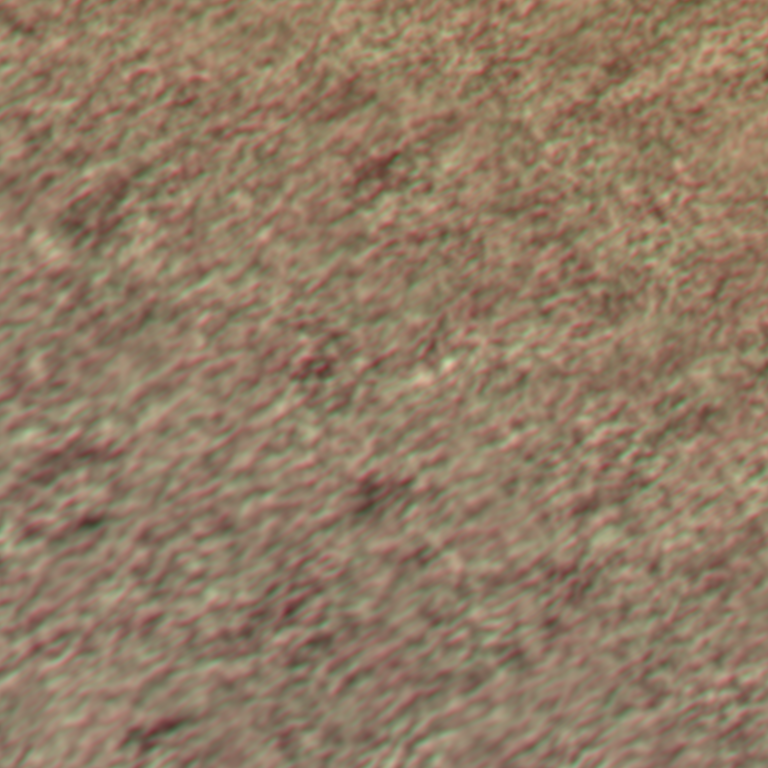
A WebGL 2 fragment shader for this texture:

```glsl
#version 300 es
precision highp float;
// Soft, slightly blurred sandy ground: stretched gradient noise forms slanted
// grains, finer towards the upper right, with broad dark hollows. Each colour
// channel reads the relief at a small offset, giving red and green fringes.
uniform vec2 u_resolution;
out vec4 fragColor;

// Integer hash of a lattice cell to a unit gradient
vec2 gradientAt(vec2 cell) {
    uvec2 u = uvec2(ivec2(cell));
    uint h = u.x * 73856093u ^ u.y * 19349663u;
    h = (h ^ (h >> 15u)) * 739982445u;
    h = (h ^ (h >> 12u)) * 695872825u;
    h ^= h >> 15u;
    float angle = float(h & 65535u) / 65536.0 * 6.28319;
    return vec2(cos(angle), sin(angle));
}

float gradientNoise(vec2 p) {
    vec2 cell = floor(p);
    vec2 f = p - cell;
    vec2 t = f * f * f * (f * (f * 6.0 - 15.0) + 10.0);
    vec2 e = vec2(0.0, 1.0);
    float a = dot(gradientAt(cell), f);
    float b = dot(gradientAt(cell + e.yx), f - e.yx);
    float c = dot(gradientAt(cell + e.xy), f - e.xy);
    float d = dot(gradientAt(cell + e.yy), f - e.yy);
    return mix(mix(a, b, t.x), mix(c, d, t.x), t.y);
}

vec2 rotateTo(vec2 p, float angle) {
    float c = cos(angle), s = sin(angle);
    return mat2(c, -s, s, c) * p;
}

// Brightness of the ground around zero
float relief(vec2 p) {
    // Gentle bending of the streaks
    vec2 bent = p + 0.012 * vec2(gradientNoise(p * 6.0), gradientNoise(p * 6.0 + 31.7));
    vec2 q = rotateTo(bent, 0.58);

    // Long grains at lower left, short fine ones at upper right
    float coarse = gradientNoise(q * vec2(32.0, 72.0))
                 + 0.55 * gradientNoise(q * vec2(56.0, 122.0) + 17.3);
    float fine = gradientNoise(q * vec2(56.0, 90.0) + 43.1)
               + 0.50 * gradientNoise(q * vec2(94.0, 146.0) + 71.9);
    float fineness = smoothstep(0.5, 1.6, p.x * 0.7 + p.y);
    float grain = coarse * sqrt(1.0 - fineness) + fine * sqrt(fineness);

    // Patches of stronger and weaker grain
    grain *= 1.0 + 0.7 * gradientNoise(p * 9.0 + 24.8);

    // Clumps of several sizes
    vec2 r = rotateTo(bent, 0.46);
    float clump = gradientNoise(r * vec2(17.0, 38.0) + 5.4)
                + 0.75 * gradientNoise(r * vec2(8.0, 19.0) + 33.6)
                + 0.45 * gradientNoise(r * vec2(3.0, 7.0) + 51.2);

    // Sparse dark hollows, deeper at the left
    float hollow = smoothstep(0.14, 0.55, gradientNoise(r * vec2(5.5, 17.0) + 88.2));
    hollow *= 0.8 + 1.0 * gradientNoise(q * vec2(20.0, 44.0) + 12.6);
    hollow *= mix(1.2, 0.8, p.x);
    return 0.200 * grain + 0.110 * clump - 0.155 * hollow + 0.014;
}

void main() {
    vec2 p = gl_FragCoord.xy / u_resolution.y;

    // Colour fringes across the streaks
    vec2 fringe = 0.0024 * vec2(-0.45, 0.89);
    vec3 light = vec3(relief(p + fringe), relief(p - fringe), relief(p - 0.3 * fringe));

    // Greyer below, warmer towards the upper right
    float warmth = smoothstep(0.2, 1.7, p.y + 0.4 * p.x);
    vec3 sand = mix(vec3(0.553, 0.480, 0.406), vec3(0.592, 0.483, 0.358), warmth);

    // Pink and green mottling
    vec2 q = rotateTo(p, 0.58);
    float tint = gradientNoise(q * vec2(24.0, 50.0) + 60.5)
               + 0.6 * gradientNoise(q * vec2(9.0, 16.0) + 27.1);
    vec3 colour = sand + light * vec3(0.95, 1.0, 0.80);
    colour += tint * vec3(0.034, -0.038, -0.006);
    fragColor = vec4(clamp(colour, 0.0, 1.0), 1.0);
}
```
